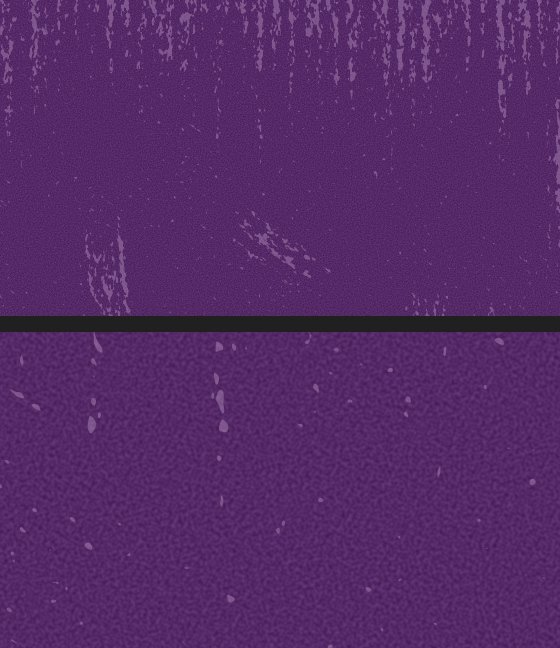
Top, the full canvas; bottom, a detail of the centre.
Give the GLSL for this texture, as a WebGL 2 fragment shader.

```glsl
#version 300 es
precision highp float;

uniform vec2 u_resolution;
out vec4 fragColor;

const vec3 PAINT = vec3(0.332, 0.160, 0.402);
const vec3 WORN = vec3(0.505, 0.350, 0.562);
const float WORN_OPACITY = 0.95;
const float GRAIN_SCALE = 263.0;
const float GRAIN_AMOUNT = 0.070;
const vec2 STREAK_SCALE = vec2(38.0, 1.8);
const vec2 CHIP_SCALE = vec2(66.0, 27.0);
const vec2 CRUMB_SCALE = vec2(128.0, 70.0);
const float CLEAN_LEVEL = 0.95;   // threshold where the paint is intact
const float BARE_LEVEL = 0.13;    // threshold where it is most worn
const float FLECK_SCALE = 52.0;
const float FLECK_LEVEL = 0.83;

// Integer hash of a lattice cell, returned as a unit gradient
vec2 gradient(vec2 cell) {
    uvec2 k = uvec2(ivec2(cell));
    uint h = k.x * 73856093u ^ k.y * 19349663u;
    h = (h ^ (h >> 16)) * 0x7feb352du;
    h = (h ^ (h >> 15)) * 0x846ca68bu;
    h ^= h >> 16;
    float angle = float(h & 0xffffu) * 6.28319 / 65536.0;
    return vec2(cos(angle), sin(angle));
}

// Gradient noise, roughly -1 to 1
float noise(vec2 p) {
    vec2 i = floor(p), f = fract(p);
    vec2 u = f * f * f * (f * (f * 6.0 - 15.0) + 10.0);
    vec2 e = vec2(0.0, 1.0);
    float a = dot(gradient(i), f);
    float b = dot(gradient(i + e.yx), f - e.yx);
    float c = dot(gradient(i + e.xy), f - e.xy);
    float d = dot(gradient(i + e.yy), f - e.yy);
    return 1.4 * mix(mix(a, b, u.x), mix(c, d, u.x), u.y);
}

vec2 rotate(vec2 p, float angle) {
    float c = cos(angle), s = sin(angle);
    return vec2(c * p.x - s * p.y, s * p.x + c * p.y);
}

// Antialiased step through zero
float cover(float field) {
    float w = 0.55 * fwidth(field) + 1e-4;
    return smoothstep(-w, w, field);
}

// Broken strokes running along y; wear goes from 0 (intact) to 1 (bare)
float scrapes(vec2 p, float wear) {
    p.x += 0.004 * noise(p * vec2(9.0, 7.0) + 3.7);
    float field = 0.62 * noise(p * STREAK_SCALE + 11.3)
                + 0.50 * noise(p * CHIP_SCALE + 5.1)
                + 0.40 * noise(p * CRUMB_SCALE + 27.9);
    return cover(field - mix(CLEAN_LEVEL, BARE_LEVEL, clamp(wear, 0.0, 1.0)));
}

// Wear of an oval patch, fading from its centre
float patchWear(vec2 p, vec2 radius) {
    return 1.0 - dot(p / radius, p / radius);
}

void main() {
    vec2 p = gl_FragCoord.xy / u_resolution.y;
    float right = u_resolution.x / u_resolution.y;

    // Vertical wear hanging from the top, gathered in columns
    float columns = noise(vec2(p.x * 5.3 + 2.4, p.y * 0.7))
                  + 0.6 * noise(vec2(p.x * 14.0, p.y * 1.1 + 8.0));
    float topWear = (p.y - 0.44) / 0.54 + 0.52 * columns;
    float edgeWear = 0.95 * patchWear(p - vec2(right, 0.48), vec2(0.08, 0.40));
    float worn = scrapes(p, max(topWear, edgeWear));

    // Slightly tilted patch at the lower left, faint one at the lower right
    vec2 leftPatch = rotate(p - vec2(0.34, 0.10), -0.10);
    vec2 lowPatch = p - vec2(1.42, -0.02);
    float lowWear = max(1.1 * patchWear(leftPatch, vec2(0.13, 0.27)),
                        0.70 * patchWear(lowPatch, vec2(0.32, 0.16)));
    worn = max(worn, scrapes(leftPatch + 7.0, lowWear));

    // Diagonal scratches below the centre
    vec2 slant = rotate(p - vec2(0.88, 0.22), -0.92);
    float slantWear = 0.95 * patchWear(slant, vec2(0.12, 0.25));
    worn = max(worn, scrapes(slant + 15.0, slantWear));

    // Loose flecks over the whole surface
    vec2 q = rotate(p, 0.6);
    float flecks = noise(q * FLECK_SCALE * vec2(1.0, 1.5))
                 + 0.35 * noise(q * FLECK_SCALE * 2.3 + 4.0)
                 + 0.20 * noise(p * 4.0 + 19.0);
    worn = max(worn, cover(flecks - FLECK_LEVEL));

    // Fine grain over paint and worn marks
    float grain = 0.85 * noise(rotate(p, 0.5) * GRAIN_SCALE + 0.37)
                + 0.45 * noise(rotate(p, 1.1) * GRAIN_SCALE * 0.73 + 40.2);
    vec3 color = mix(PAINT, WORN, WORN_OPACITY * worn);
    color += GRAIN_AMOUNT * grain * mix(1.0, 0.6, worn) * vec3(0.95, 0.85, 1.0);
    fragColor = vec4(color, 1.0);
}
```
